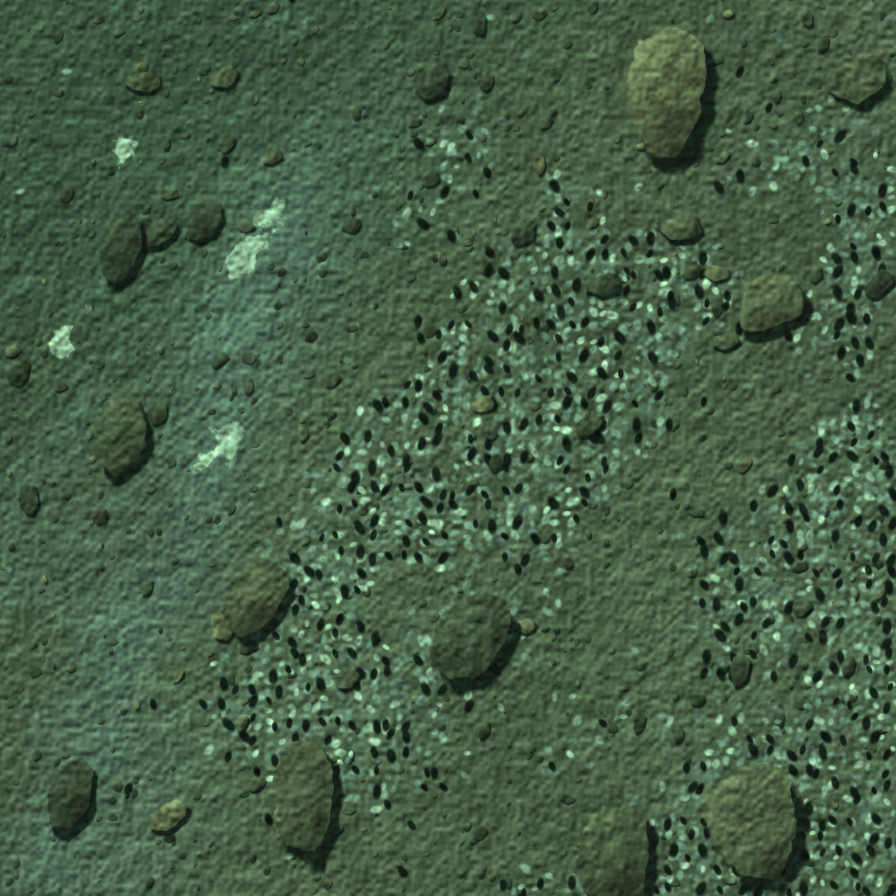
Give the GLSL for this texture, as a Shadertoy shader.

```glsl
#define SOIL vec3(.275, .360, .258)
#define MOSS vec3(.225, .325, .240)
#define GRAVEL vec3(.305, .430, .355)
#define SHADE vec3(.050, .090, .065)
#define OLIVE vec3(.215, .290, .205)
#define OCHRE vec3(.400, .470, .315)
#define SHELL vec3(.640, .850, .670)
#define LIGHT vec2(-.55, .83)
#define SOFT .0016
#define GRAIN .50
#define TAU 6.2831853

float hash(vec2 p) { return fract(sin(dot(p, vec2(127.1, 311.7))) * 43758.5453); }

vec2 hash2(vec2 p) { return vec2(hash(p + 3.7), hash(p + 19.3)); }

mat2 turn(float a) { return mat2(cos(a), -sin(a), sin(a), cos(a)); }

float noise(vec2 p) {
    vec2 i = floor(p), f = fract(p);
    f = f * f * (3. - 2. * f);
    return mix(mix(hash(i), hash(i + vec2(1, 0)), f.x),
               mix(hash(i + vec2(0, 1)), hash(i + 1.), f.x), f.y);
}

float fbm(vec2 p) {
    float sum = 0., amp = .5;
    for (int i = 0; i < 5; i++) {
        sum += amp * noise(p);
        p = turn(.6) * p * 2.03 + 7.1;
        amp *= .5;
    }
    return sum;
}

// Density of the shell beds, which run in slanted bands right of the track
float shellBed(vec2 uv) {
    float side = uv.x - .43 * uv.y;
    float bands = fbm(turn(.95) * uv * vec2(4., 7.) + 2.4) + .16 * (uv.x - .6);
    return smoothstep(.44, .62, bands) * smoothstep(.08, .2, side);
}

// Signed distance to an irregular rounded polygon
float rockShape(vec2 p, float r, vec2 seed) {
    float d = -9.;
    for (int k = 0; k < 7; k++) {
        float h = hash(seed + float(k) * 1.7);
        float a = (float(k) + .7 * h) * TAU / 7.;
        d = max(d, dot(p, vec2(cos(a), sin(a))) - r * (.72 + .4 * h));
    }
    return mix(d, length(p) - r, .35);
}

// Layer of stones in jittered cells, each with a shadow and a lit side
void stones(inout vec3 col, vec2 uv, float cells, float share, float rMin, float rMax) {
    vec2 g = uv * cells;
    float soft = SOFT * cells;
    float rough = fbm(uv * 45.);
    for (int n = 0; n < 9; n++) {
        vec2 id = floor(g) + vec2(n % 3, n / 3) - 1.;
        vec2 seed = id + cells * 1.37;
        if (hash(seed) > share) continue;
        vec2 d = g - id - .2 - .6 * hash2(seed);
        float r = mix(rMin, rMax, pow(hash(seed + 5.1), 1.6));
        mat2 rot = turn(.9 + 1.8 * (hash(seed + 8.3) - .5));
        vec2 squash = vec2(.85, 1.1 + .5 * hash(seed + 2.9));
        float wobble = r * .35 * (rough - .5);
        float body = rockShape(rot * d * squash, r, seed) + wobble;
        float shadow = rockShape(rot * (d + LIGHT * r * .32) * squash, r, seed) + wobble;
        col = mix(col, SHADE, .85 * (1. - smoothstep(-soft, soft + .08 * r, shadow)));
        float tone = hash(seed + 11.7);
        vec3 rock = mix(OLIVE, OCHRE, tone * tone * .9);
        float lit = dot(d, LIGHT) / r;
        rock *= .95 + .28 * clamp(lit, -1.2, 1.) + .7 * (rough - .5);
        col = mix(col, rock, 1. - smoothstep(-soft, soft, body));
    }
}

// Pale shell chips and dark mussels that share the same beds
void shells(inout vec3 col, vec2 uv, float cells, float share, vec2 size, bool dark) {
    vec2 g = uv * cells;
    float soft = SOFT * cells / size.y;
    for (int n = 0; n < 9; n++) {
        vec2 id = floor(g) + vec2(n % 3, n / 3) - 1.;
        vec2 seed = id + cells * 2.11;
        if (hash(seed) > share * shellBed((id + .5) / cells)) continue;
        vec2 d = g - id - .15 - .7 * hash2(seed);
        float spread = dark ? 1.5 : TAU;
        d = turn(1.65 + spread * (hash(seed + 6.1) - .5)) * d;
        float grow = .65 + .6 * hash(seed + 4.4);
        float edge = length(d / (size * grow)) - 1.;
        float pale = pow(hash(seed + 9.2), 2.5);
        vec3 tint = dark ? SHADE : mix(GRAVEL * 1.12, SHELL, pale);
        col = mix(col, tint, .92 * (1. - smoothstep(-soft, soft, edge)));
    }
}

void mainImage(out vec4 fragColor, in vec2 fragCoord) {
    vec2 uv = fragCoord / iResolution.y;
    float broad = fbm(uv * 5.), fine = fbm(uv * 38. + 4.);

    // Soil, mossy corner and bluish gravel track
    vec3 col = mix(SOIL, MOSS, smoothstep(.35, .9, uv.y - uv.x + .5 * broad));
    float across = uv.x - .02 - .43 * uv.y + .16 * (broad - .5);
    float track = exp(-across * across / .006) * (1. - smoothstep(.7, 1., uv.y));
    float streaks = smoothstep(.45, .65, fbm(turn(.95) * uv * vec2(5., 16.)));
    track = max(track, .6 * streaks * (1. - smoothstep(.1, .45, uv.x)));
    col = mix(col, GRAVEL, .8 * track);
    col *= .78 + .22 * broad + .26 * fine;
    col = mix(col, GRAVEL * 1.1, .3 * shellBed(uv) * smoothstep(.4, .65, fine));

    // Scattered material, from small to large
    stones(col, uv, 75., .13, .12, .34);
    stones(col, uv, 34., .17, .12, .32);
    shells(col, uv, 78., .80, vec2(.42, .28), false);
    shells(col, uv, 54., .55, vec2(.39, .22), true);
    stones(col, uv, 14., .18, .13, .32);
    stones(col, uv, 5., .30, .16, .32);

    // White crusts
    for (int i = 0; i < 4; i++) {
        vec2 spot = vec2(.05, .45) + vec2(.25, .45) * hash2(vec2(i, 7));
        vec2 p = turn(.9) * (uv - spot) / vec2(.045, .016);
        float crust = length(p) + 3.2 * (fine - .5);
        col = mix(col, SHELL * (.7 + .5 * fine), .9 * (1. - smoothstep(.45, .8, crust)));
    }

    // Lit grain of the surface
    vec2 q = uv * 190.;
    float relief = noise(q) - noise(q + LIGHT * .8);
    relief += .7 * (noise(q * .5) - noise(q * .5 + LIGHT * .7));
    col *= 1.03 + GRAIN * relief + .16 * (noise(q * 1.4) - .5);
    fragColor = vec4(clamp(col, 0., 1.), 1.);
}
```
